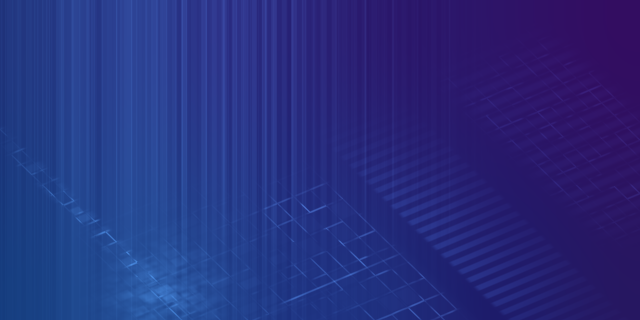
This background is drawn by a WebGL 1 fragment shader. Its source:

```glsl
precision highp float;
// Blue to violet backdrop with vertical light streaks and slanted panels of bars and broken grids.
uniform vec2 u_resolution;

float hash(vec2 p) {
  return fract(sin(dot(p, vec2(127.1, 311.7))) * 43758.5453);
}

float noise(vec2 p) {
  vec2 i = floor(p), f = fract(p);
  f = f * f * (3.0 - 2.0 * f);
  vec2 e = vec2(1.0, 0.0);
  return mix(mix(hash(i), hash(i + e), f.x),
             mix(hash(i + e.yx), hash(i + e.xx), f.x), f.y);
}

// 1 between a and b, with soft borders
float band(float x, float a, float b, float soft) {
  return smoothstep(a - soft, a + soft, x) * (1.0 - smoothstep(b - soft, b + soft, x));
}

// Slanted axes: x runs up to the right, y runs down to the right
vec2 slant(vec2 p) {
  return vec2(p.y + 0.97 * p.x, 0.42 * p.x - p.y) / 1.39;
}

// Piecewise ramps across the width, for the top and bottom borders
vec3 topRamp(float x) {
  vec3 c = mix(vec3(0.14, 0.23, 0.52), vec3(0.17, 0.25, 0.57), smoothstep(0.0, 0.2, x));
  c = mix(c, vec3(0.18, 0.20, 0.54), smoothstep(0.2, 0.37, x));
  c = mix(c, vec3(0.17, 0.09, 0.42), smoothstep(0.35, 0.67, x));
  return mix(c, vec3(0.20, 0.05, 0.38), smoothstep(0.65, 1.0, x));
}

vec3 bottomRamp(float x) {
  vec3 c = mix(vec3(0.09, 0.25, 0.51), vec3(0.13, 0.29, 0.57), smoothstep(0.0, 0.2, x));
  c = mix(c, vec3(0.12, 0.20, 0.51), smoothstep(0.22, 0.52, x));
  c = mix(c, vec3(0.12, 0.11, 0.42), smoothstep(0.52, 0.82, x));
  return mix(c, vec3(0.15, 0.09, 0.38), smoothstep(0.78, 1.0, x));
}

// Signed brightness of vertical streaks with uneven widths
float streaks(float x, float px) {
  float sum = 0.0;
  for (int i = 0; i < 3; i++) {
    float k = float(i);
    float density = 22.0 + 21.0 * k;
    float u = x * density + 0.37 * k;
    float id = floor(u);
    float edge = smoothstep(0.0, px * density, fract(u));
    float tone = mix(hash(vec2(id - 1.0, k)), hash(vec2(id, k)), edge);
    float rim = 1.0 - smoothstep(0.0, px * density * 2.0, fract(u));
    sum += (tone - 0.5) * 0.4 + rim * 0.4 * step(0.5, hash(vec2(id, k + 7.0)));
  }
  return sum;
}

// Wide soft columns of light
float beams(float x) {
  return band(x, 0.18, 0.25, 0.02) + 0.9 * band(x, 0.36, 0.54, 0.02)
       + band(x, 0.65, 0.70, 0.01) + 0.5 * band(x, 0.74, 0.78, 0.008);
}

// Evenly spaced pleats, each with its own strength
float pleats(float x, float period, float px) {
  float u = x / period;
  float stripe = band(fract(u), 0.22, 0.72, 0.8 * px / period);
  return stripe * (0.45 + 0.55 * hash(vec2(floor(u), 41.0))) - 0.35;
}

// Thin isolated vertical lines
float threads(float x, float period, float px) {
  float u = x / period, id = floor(u);
  float d = abs(fract(u) - 0.2 - 0.6 * hash(vec2(id, 53.0))) * period;
  return (1.0 - smoothstep(0.0, 0.002 + px, d)) * (0.4 + 0.6 * hash(vec2(id, 61.0)));
}

// Grid whose segments fade in and out at random, worn into short dashes
float mesh(vec2 q, float cell, float px, float seed) {
  vec2 u = q / cell;
  vec2 near = floor(u + 0.5), inside = floor(u);
  vec2 d = abs(u - near) * cell;
  vec2 ink = 1.0 - smoothstep(vec2(0.0), vec2(0.001 + px), d);
  float a = hash(vec2(near.x, inside.y) + seed);
  float b = hash(vec2(inside.x, near.y) + seed + 19.0);
  float wear = smoothstep(0.15, 0.85, noise(q * 60.0 + seed));
  return max(ink.x * a, ink.y * b) * (0.15 + 0.95 * wear);
}

// Randomly lit slanted tiles
float tiles(vec2 q, vec2 size, float px, float seed) {
  vec2 u = q / size, f = fract(u), soft = px / size;
  float lit = smoothstep(0.45, 1.0, hash(floor(u) + seed));
  return lit * band(f.x, 0.08, 0.92, soft.x) * band(f.y, 0.1, 0.9, soft.y);
}

void main() {
  vec2 uv = gl_FragCoord.xy / u_resolution;
  vec2 p = uv * vec2(2.0, 1.0);
  vec2 q = slant(p);
  float px = 1.0 / u_resolution.y;
  vec3 skyBlue = vec3(0.26, 0.43, 0.52);
  vec3 streakBlue = vec3(0.030, 0.055, 0.065);
  vec3 color = mix(bottomRamp(uv.x), topRamp(uv.x), smoothstep(0.0, 0.95, uv.y));

  // Vertical streaks, dying out to the right and towards the floor
  float rise = mix(0.4, 1.0, smoothstep(0.0, 0.6, p.y));
  float reach = mix(1.0, 0.4, smoothstep(0.8, 1.15, p.x)) * (1.0 - smoothstep(1.1, 1.6, p.x));
  float folds = pleats(p.x, 0.0312, px) * smoothstep(0.4, 0.6, p.x);
  color += streakBlue * rise * reach * (1.1 * streaks(p.x, px) + 1.05 * folds - 0.18);
  color += streakBlue * rise * 0.45 * beams(p.x);
  color += streakBlue * 0.9 * threads(p.x, 0.085, px) * band(p.x, 0.1, 1.4, 0.12) * smoothstep(0.1, 0.5, p.y);

  // Panel of parallel bars
  float bars = band(fract(q.y / 0.0262), 0.25, 0.75, 0.8 * px / 0.0262);
  float panel = band(q.x, 1.11, 1.37, 0.008) * smoothstep(-0.16, 0.2, q.y);
  float barFade = mix(1.0, 0.3, smoothstep(1.12, 1.38, q.x)) * (1.0 - 0.6 * smoothstep(0.38, 0.55, q.y));
  color += vec3(0.036, 0.070, 0.100) * bars * panel * barFade;
  color -= vec3(0.006, 0.010, 0.010) * band(q.x, 1.04, 1.11, 0.015) * smoothstep(0.0, 0.3, q.y);

  // Faint violet panel on the right
  float right = band(q.x, 1.5, 1.85, 0.04) * band(q.y, -0.1, 0.38, 0.08);
  float rows = band(fract(q.y / 0.04), 0.3, 0.7, 0.12);
  color += vec3(0.05, 0.08, 0.13) * right * (0.22 * rows + 0.7 * mesh(q, 0.04, px, 3.0));

  // Broken grid at the bottom centre with bright borders
  float field = band(q.x, 0.62, 1.02, 0.015) * band(q.y, -0.02, 0.42, 0.06) * smoothstep(0.62, 0.95, q.x);
  color += skyBlue * field * (0.5 * mesh(q, 0.051, px, 11.0) + 0.04 * tiles(q, vec2(0.051), px, 5.0));
  float seam = (1.0 - smoothstep(0.0, 0.001 + px, abs(q.y - 0.229))) * band(q.x, 0.66, 1.01, 0.03);
  float side = (1.0 - smoothstep(0.0, 0.001 + px, abs(q.x - 1.02))) * band(q.y, 0.08, 0.38, 0.06);
  color += skyBlue * (0.45 * seam + 0.15 * side) * (0.25 + 0.75 * noise(q * 30.0));

  // Chain of fragments descending at the left, ending in a hazy glow
  float chain = band(q.x, 0.39, 0.44, 0.015) * smoothstep(-0.55, -0.2, q.y);
  color += skyBlue * chain * (0.12 * tiles(q, vec2(0.033, 0.023), px, 2.0) + 0.45 * mesh(q, 0.033, px, 8.0));
  vec2 g = (p - vec2(0.52, 0.09)) * vec2(7.0, 8.5);
  float grain = noise(q * vec2(35.0, 110.0)) * 0.6 + noise(q * 90.0) * 0.4;
  color += skyBlue * exp(-dot(g, g)) * (0.34 * grain - 0.03 + 0.15 * tiles(q, vec2(0.05, 0.025), px, 4.0));
  float debris = band(q.x, 0.35, 0.75, 0.1) * smoothstep(-0.2, 0.15, q.y);
  color += skyBlue * debris * (0.05 * tiles(q, vec2(0.06, 0.028), px, 23.0) + 0.18 * mesh(q, 0.06, px, 31.0));

  gl_FragColor = vec4(clamp(color, 0.0, 1.0), 1.0);
}
```
